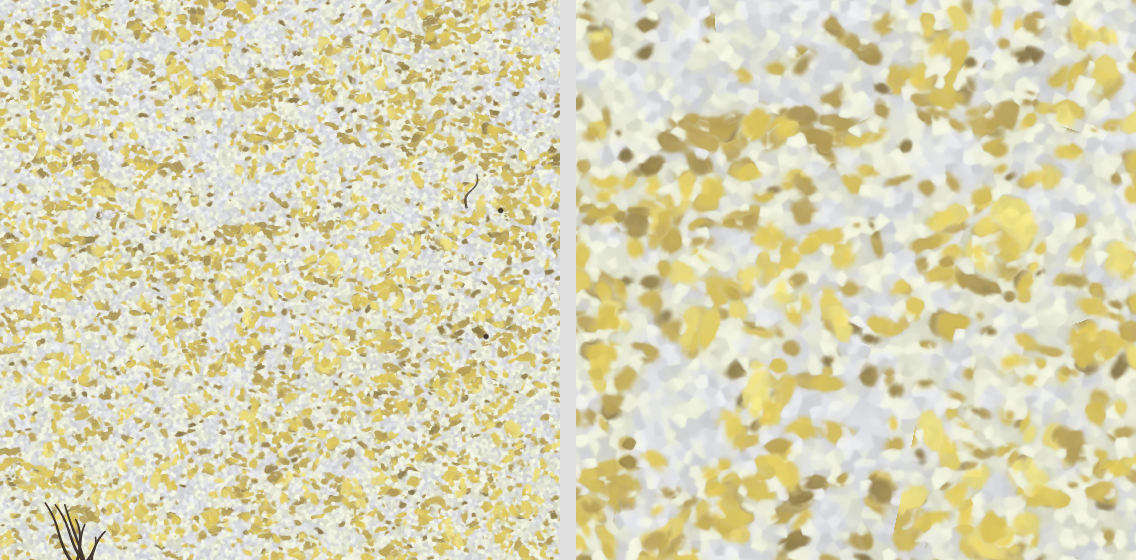
Left: the whole. Right: its middle third, enlarged.
A three.js fragment shader for this texture:

```glsl
#define COOL_STONE vec3(0.875, 0.88, 0.895)
#define WARM_STONE vec3(0.895, 0.905, 0.83)
#define HALO vec3(0.85, 0.83, 0.68)
#define UMBER vec3(0.53, 0.46, 0.28)
#define OCHRE vec3(0.72, 0.63, 0.35)
#define GOLD vec3(0.88, 0.79, 0.36)
#define LEMON vec3(0.94, 0.89, 0.52)
#define TWIG vec3(0.20, 0.15, 0.12)
#define CLUMP_CELLS 21.0
#define SPECK_CELLS 62.0
#define EDGE 0.0022
#define ROUGHNESS 1.1

varying vec2 vUv;

vec3 hash3(vec2 p) {
  vec3 q = fract(vec3(p.xyx) * vec3(0.1031, 0.1030, 0.0973));
  q += dot(q, q.yxz + 33.33);
  return fract((q.xxy + q.yzz) * q.zyx);
}

// Soft cellular noise: random cell tones blended by distance
float mottle(vec2 p) {
  vec2 cell = floor(p);
  float tone = 0.0;
  float total = 0.0;
  for (int y = -1; y <= 1; y++) {
    for (int x = -1; x <= 1; x++) {
      vec2 id = cell + vec2(float(x), float(y));
      vec3 h = hash3(id + 71.0);
      vec2 d = id + h.xy - p;
      float weight = exp(-7.0 * dot(d, d));
      tone += weight * h.z;
      total += weight;
    }
  }
  return tone / total;
}

// Lichen colour from dark to bright
vec3 pigment(float tone) {
  vec3 color = mix(UMBER, OCHRE, smoothstep(0.05, 0.35, tone));
  color = mix(color, GOLD, smoothstep(0.35, 0.65, tone));
  return mix(color, LEMON, smoothstep(0.68, 0.95, tone));
}

// Clumps of ragged grains, one clump per occupied cell
void scatter(inout vec3 color, vec2 uv, float cells, float share, int grains,
             float spread, float size, float toneShift, float rough) {
  vec2 p = uv * cells;
  vec2 cell = floor(p);
  float blur = EDGE * cells;
  for (int y = -1; y <= 1; y++) {
    for (int x = -1; x <= 1; x++) {
      vec2 id = cell + vec2(float(x), float(y));
      vec3 clump = hash3(id + cells);
      if (clump.z > share) continue;
      float clumpTone = hash3(id + cells + 137.0).x;
      vec2 stretch = mix(vec2(0.8, 1.15), vec2(1.1, 0.85), step(0.65, clumpTone));
      for (int k = 0; k < 8; k++) {
        if (k >= grains) break;
        vec3 grain = hash3(id + 19.7 * float(k + 1) + cells);
        vec2 center = id + clump.xy + (grain.xy - 0.5) * spread / stretch;
        float radius = size * mix(0.45, 1.0, grain.z);
        float d = length((p - center) * stretch) - radius + rough * size;
        float tone = 0.5 * clumpTone + 0.5 * fract(grain.z * 17.0) + toneShift - 0.25 * rough;
        color = mix(color, HALO, 0.22 * (1.0 - smoothstep(0.0, 2.5 * blur, d)));
        color = mix(color, pigment(tone), 0.92 * (1.0 - smoothstep(-blur, blur, d)));
      }
    }
  }
}

// Thin tapering curve between two points
float strand(vec2 p, vec2 base, vec2 tip, float bend, float width) {
  vec2 axis = tip - base;
  float t = clamp(dot(p - base, axis) / dot(axis, axis), 0.0, 1.0);
  vec2 side = normalize(vec2(-axis.y, axis.x));
  float d = length(p - base - axis * t - side * bend * sin(6.0 * t));
  return 1.0 - smoothstep(0.0, 0.0022, d - width * (1.0 - 0.8 * t));
}

void main() {
  vec2 uv = vUv;
  float fine = mottle(uv * 165.0);
  float medium = mottle(uv * 75.0 + 9.0);
  float broad = mottle(uv * vec2(6.0, 9.0) + 31.0);

  // Pale stone with faint mottling
  float warmth = 0.5 * medium + 0.3 * fine + 0.2 * broad;
  vec3 color = mix(COOL_STONE, WARM_STONE, smoothstep(0.35, 0.65, warmth));
  color *= 0.965 + 0.06 * fine;

  // Stray specks, then the larger clumps
  vec2 warped = uv + 0.004 * vec2(sin(uv.y * 71.0 + 3.0 * sin(uv.x * 37.0)),
                                sin(uv.x * 83.0 + 3.0 * sin(uv.y * 41.0)));
  float rough = ROUGHNESS * (0.65 * fine + 0.35 * medium - 0.5);
  scatter(color, warped, SPECK_CELLS, 0.22 + 0.26 * broad, 1, 0.0, 0.34, -0.12, rough);
  scatter(color, warped, SPECK_CELLS * 0.6, 0.3, 2, 0.6, 0.25, -0.02, rough);
  scatter(color, warped, CLUMP_CELLS, 0.34 + 0.3 * broad, 8, 0.95, 0.17, 0.08, rough);
  color *= 0.95 + 0.1 * fine;

  // Dark twigs at the lower left, a stray fibre and two pits
  float dark = 0.0;
  for (int i = 0; i < 7; i++) {
    vec3 h = hash3(vec2(float(i) + 3.0, 47.0));
    vec2 base = vec2(0.15 + 0.04 * (h.x - 0.5), -0.01);
    vec2 tip = vec2(0.08 + 0.018 * float(i), 0.03 + 0.075 * h.y);
    dark = max(dark, strand(uv, base, tip, 0.008 * (h.z - 0.5), 0.0018));
  }
  dark = max(dark, 0.75 * strand(uv, vec2(0.833, 0.63), vec2(0.85, 0.688), 0.006, 0.0012));
  for (int i = 0; i < 2; i++) {
    vec2 pit = mix(vec2(0.894, 0.624), vec2(0.868, 0.399), float(i));
    dark = max(dark, 1.0 - smoothstep(0.003, 0.0065, length(uv - pit)));
  }
  gl_FragColor = vec4(mix(color, TWIG, 0.9 * dark), 1.0);
}
```
